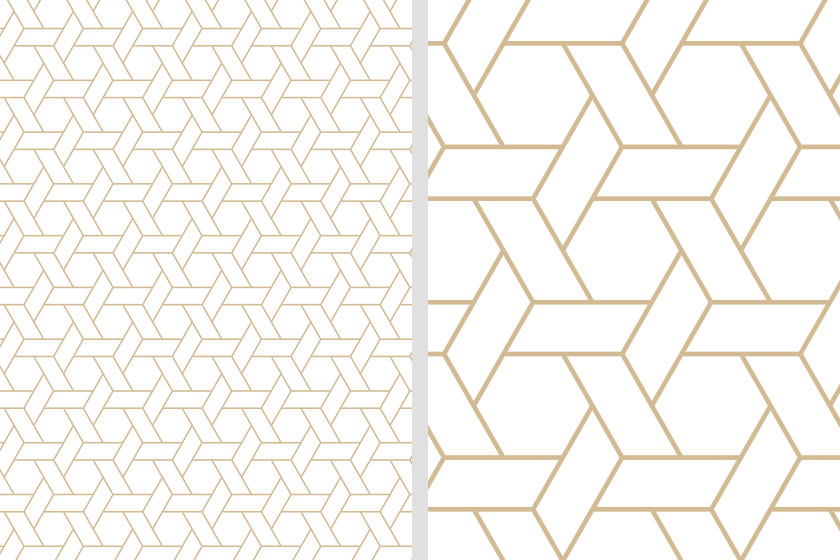
Left: the whole. Right: its middle third, enlarged.
This pattern is drawn by a WebGL 2 fragment shader. Its source:

```glsl
#version 300 es
precision highp float;
// Open triaxial cane weave: three families of outlined strips on white.
// Each strip passes over one family and under the other in cyclic order,
// so a single skewed lattice and one rule for hidden edges give the whole weave.

uniform vec2 u_resolution;
out vec4 fragColor;

// Lengths are fractions of the canvas height.
const vec2 PERIOD = vec2(0.1060, 0.09245);  // repeat across, row spacing
const vec2 ANCHOR = vec2(0.3078, 0.5484);   // one lattice corner
const float LINE_WIDTH = 0.0028;
const float STRIP_SHARE = 1.0 / 3.0;        // strip width over strip spacing

const vec3 PAPER = vec3(1.0);
const vec3 GOLD = vec3(0.82, 0.73, 0.58);

// Lattice coordinates counting strips: rising, level and falling.
vec3 stripCoords(vec2 p, vec2 period) {
    vec2 q = p / period;
    float rising = q.x - 0.5 * q.y;
    return vec3(rising, q.y, -rising - q.y);
}

// Perpendicular spacing between neighbouring strips of each family.
vec3 stripSpacing(vec2 period) {
    float slanted = 1.0 / length(vec2(1.0, 0.5) / period);
    return vec3(slanted, period.y, slanted);
}

// Signed distance to the nearest strip of each family, negative inside.
vec3 stripDistance(vec3 coords, vec3 spacing, float share) {
    vec3 fromCentre = abs(fract(coords - 0.5 * share + 0.5) - 0.5);
    return (fromCentre - 0.5 * share) * spacing;
}

// Signed distance to the visible strip outlines.
float weaveOutline(vec3 strips, float halfWidth) {
    vec3 stroke = abs(strips) - halfWidth;
    // Edges end at the outline of the strip lying over them.
    vec3 hidden = -strips.zxy - halfWidth;
    vec3 visible = max(stroke, hidden);
    return min(visible.x, min(visible.y, visible.z));
}

// Antialiased coverage across one pixel.
float coverage(float dist, float pixel) {
    return clamp(0.5 - dist / pixel, 0.0, 1.0);
}

void main() {
    float pixel = 1.0 / u_resolution.y;
    vec2 p = gl_FragCoord.xy * pixel - ANCHOR;

    vec3 coords = stripCoords(p, PERIOD);
    vec3 strips = stripDistance(coords, stripSpacing(PERIOD), STRIP_SHARE);
    float outline = weaveOutline(strips, 0.5 * LINE_WIDTH);

    fragColor = vec4(mix(PAPER, GOLD, coverage(outline, pixel)), 1.0);
}
```
